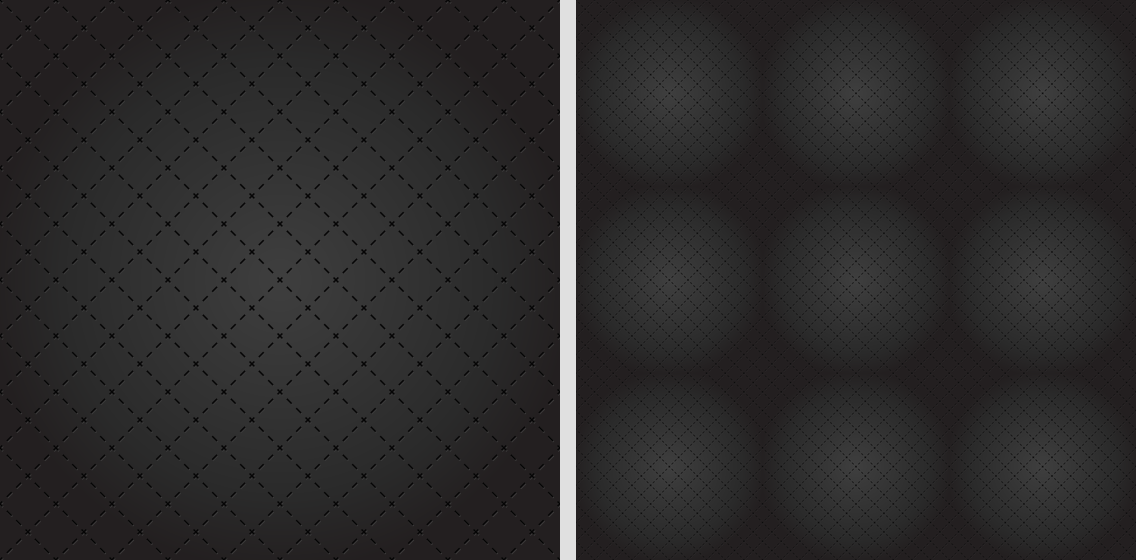
Left, the tile; right, the same tile 3 across and 3 down.
A WebGL 2 fragment shader for this pattern:

```glsl
#version 300 es
precision highp float;

#define REPEATS 10.0
#define DASHES_PER_SIDE 3.0
#define DASH_HALF_LENGTH 0.062
#define DASH_HALF_WIDTH 0.0155
#define DASH_ROUNDING 0.009
#define BEVEL_OFFSET vec2(0.009, -0.013)
#define GLOW_MID_RADIUS 0.39
#define GLOW_RADIUS 0.52

uniform vec2 u_resolution;
out vec4 fragColor;

const vec3 CENTER_GREY = vec3(0.245);
const vec3 MID_GREY = vec3(0.165);
const vec3 EDGE_GREY = vec3(0.137, 0.122, 0.125);
const vec3 STITCH_BLACK = vec3(0.015);
const vec3 STITCH_FLOOR = vec3(0.085, 0.08, 0.082);
const vec3 HIGHLIGHT = vec3(0.32);
const float INV_SQRT2 = 0.70710678;

// Signed offset from the nearest whole number
float nearestOffset(float x) {
    return fract(x + 0.5) - 0.5;
}

float roundedBox(vec2 p, vec2 halfSize, float radius) {
    vec2 q = abs(p) - halfSize + radius;
    return length(max(q, 0.0)) + min(max(q.x, q.y), 0.0) - radius;
}

// Dashes running along one diagonal, with one centred on every crossing
float dashedLines(float along, float across) {
    vec2 p = vec2(nearestOffset(along * DASHES_PER_SIDE) / DASHES_PER_SIDE,
                  nearestOffset(across)) * INV_SQRT2;
    return roundedBox(p, vec2(DASH_HALF_LENGTH, DASH_HALF_WIDTH), DASH_ROUNDING);
}

// Both diagonals together; crossing dashes form the small crosses
float stitchDistance(vec2 p) {
    float rising = p.x + p.y;
    float falling = p.x - p.y;
    return min(dashedLines(rising, falling), dashedLines(falling, rising));
}

float coverage(float dist, float pixel) {
    return 1.0 - smoothstep(-0.7 * pixel, 0.7 * pixel, dist);
}

void main() {
    vec2 uv = gl_FragCoord.xy / u_resolution;
    vec2 cell = uv * REPEATS;
    float pixel = REPEATS / min(u_resolution.x, u_resolution.y);

    // Soft radial light, symmetric so that opposite edges agree
    float radius = length(uv - 0.5);
    vec3 color = mix(CENTER_GREY, MID_GREY, clamp(radius / GLOW_MID_RADIUS, 0.0, 1.0));
    float outer = clamp((radius - GLOW_MID_RADIUS) / (GLOW_RADIUS - GLOW_MID_RADIUS), 0.0, 1.0);
    color = mix(color, EDGE_GREY, outer);

    // Lit lower rim, stronger where the ground is dark
    float rim = coverage(stitchDistance(cell - BEVEL_OFFSET), pixel);
    color = mix(color, HIGHLIGHT, rim * mix(0.25, 0.6, smoothstep(0.1, 0.5, radius)));

    // Pressed stitch, shadowed from the upper left
    float stitch = coverage(stitchDistance(cell), pixel);
    float shadow = coverage(stitchDistance(cell + BEVEL_OFFSET * 0.6), pixel);
    color = mix(color, mix(STITCH_FLOOR, STITCH_BLACK, shadow), stitch);

    fragColor = vec4(color, 1.0);
}
```
